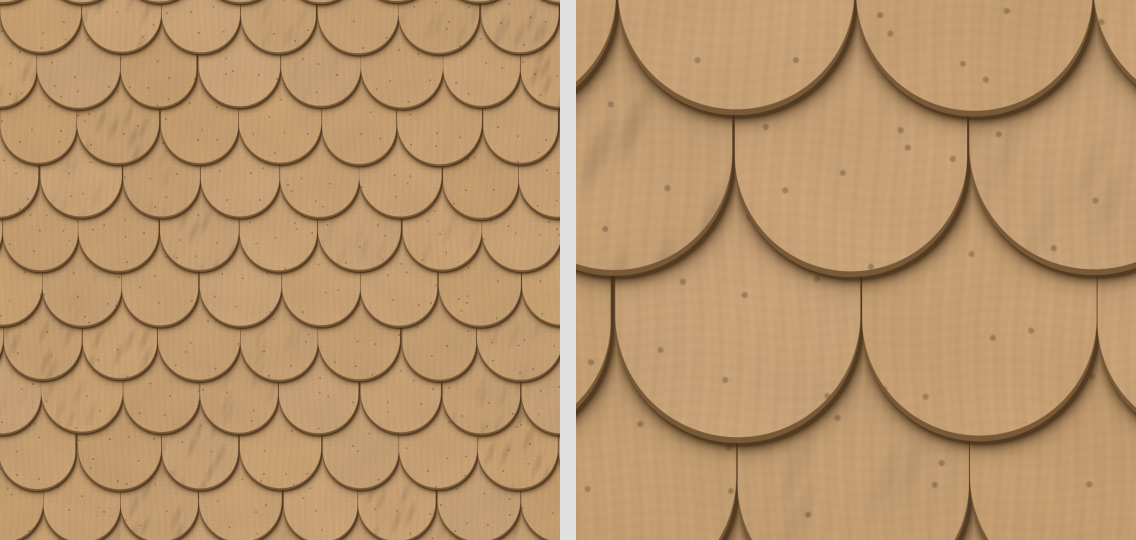
Left, the full canvas; right, a detail of the centre.
Write a WebGL 1 fragment shader that draws this texture.

```glsl
precision highp float;
uniform vec2 u_resolution;

// Layout, in units of one shingle width
const vec2 REPEATS = vec2(7.0, 10.0);
const float ROW_HEIGHT = 0.676;
const float JOINT_JITTER = 0.09;
const float ROW_JITTER = 0.05;
const float DROP_JITTER = 0.025;
const float GAP_MIN = 0.002;
const float GAP_EXTRA = 0.017;

// Relief
const float RIM_DEPTH = 0.024;
const vec2 SHADOW_OFFSET = vec2(0.012, -0.036);
const float SHADOW_SOFTNESS = 0.026;
const float SHADOW_STRENGTH = 0.87;

// Wear
const float TONE_VARIATION = 0.035;
const float GRAIN_AMOUNT = 0.011;
const float SMUDGE_AMOUNT = 0.09;
const float SPECK_AMOUNT = 0.22;

const vec3 FACE_COLOR = vec3(0.77, 0.625, 0.462);
const vec3 WARM_FACE_COLOR = vec3(0.765, 0.615, 0.435);
const vec3 RIM_COLOR = vec3(0.47, 0.35, 0.22);
const vec3 SHADOW_COLOR = vec3(0.26, 0.175, 0.085);

float hash(vec2 p) {
  return fract(sin(dot(p, vec2(127.1, 311.7))) * 4375.85);
}

float cellHash(vec2 cell, float salt) {
  return hash(mod(cell, REPEATS) + salt);
}

// Distance to the nearest scattered point
float cellular(vec2 p) {
  vec2 base = floor(p);
  float nearest = 2.0;
  for (int y = -1; y <= 1; y++) {
    for (int x = -1; x <= 1; x++) {
      vec2 cell = base + vec2(float(x), float(y));
      vec2 point = cell + vec2(hash(cell), hash(cell + 41.3));
      nearest = min(nearest, distance(p, point));
    }
  }
  return nearest;
}

// Straight sides ending in a semicircle below the centre
float tongue(vec2 q, float radius) {
  return length(vec2(q.x, min(q.y, 0.0))) - radius;
}

float jointX(vec2 cell) {
  return cell.x + (cellHash(cell, 3.7) - 0.5) * JOINT_JITTER;
}

float jointGap(vec2 cell) {
  return GAP_MIN + GAP_EXTRA * pow(cellHash(cell, 9.2), 3.0);
}

// Distances to face, rim and shadow of one row, then the nearest shingle's seed
vec4 shingleRow(vec2 p, float row) {
  float stagger = 0.5 * (1.0 - mod(row, 2.0));
  float column = floor(p.x - stagger);
  float rowBottom = row * ROW_HEIGHT
    + (cellHash(vec2(0.0, row), 17.1) - 0.6) * ROW_JITTER;
  vec4 result = vec4(9.0);
  for (int i = -1; i <= 1; i++) {
    vec2 cell = vec2(column + float(i), row);
    vec2 next = cell + vec2(1.0, 0.0);
    float left = jointX(cell) + jointGap(cell) + stagger;
    float right = jointX(next) - jointGap(next) + stagger;
    float radius = 0.5 * (right - left);
    float drop = (cellHash(cell, 23.4) - 0.5) * DROP_JITTER;
    vec2 q = p - vec2(left + radius, rowBottom + drop + radius);
    float face = tongue(q, radius);
    if (face < result.x) result.w = cellHash(cell, 31.8);
    result.x = min(result.x, face);
    result.y = min(result.y, tongue(q + vec2(0.0, RIM_DEPTH), radius));
    result.z = min(result.z, tongue(q - SHADOW_OFFSET, radius));
  }
  return result;
}

// Painted wood: tone, fine weave, smudges and specks
vec3 faceColor(vec2 p, float seed) {
  vec2 q = p + seed * vec2(13.0, 29.0);
  float grain = sin(q.x * 74.0 + 2.0 * sin(q.y * 3.1))
    + 0.8 * sin(q.x * 163.0 + 3.0 * sin(q.y * 5.3 + q.x * 2.0))
    + 0.6 * sin(q.y * 121.0 + 2.5 * sin(q.x * 7.7));
  float mottle = sin(q.x * 5.1 + 1.7 * sin(q.y * 4.3)) * sin(q.y * 6.7 + sin(q.x * 3.9));
  float streak = cellular(vec2(q.x * 5.0 - q.y * 1.8, q.y * 1.6));
  float smudge = smoothstep(0.35, 0.05, streak) * smoothstep(0.6, 0.95, fract(seed * 7.3));
  float speck = smoothstep(0.055, 0.02, cellular(q * 3.0));
  float light = 1.0 + (seed - 0.5) * TONE_VARIATION + 0.012 * mottle + GRAIN_AMOUNT * grain;
  light -= SMUDGE_AMOUNT * smudge + SPECK_AMOUNT * speck;
  return mix(FACE_COLOR, WARM_FACE_COLOR, fract(seed * 5.7)) * light;
}

void main() {
  vec2 p = gl_FragCoord.xy / u_resolution * REPEATS * vec2(1.0, ROW_HEIGHT);
  float blur = 0.75 * REPEATS.x / u_resolution.x;
  float baseRow = floor(p.y / ROW_HEIGHT);
  vec3 color = SHADOW_COLOR;

  // Upper rows overlap and shade the lower ones
  for (int i = -2; i <= 1; i++) {
    vec4 shingle = shingleRow(p, baseRow + float(i));
    float shade = SHADOW_STRENGTH * exp(-max(shingle.z, 0.0) / SHADOW_SOFTNESS);
    color = mix(color, SHADOW_COLOR, shade);
    color = mix(RIM_COLOR, color, smoothstep(-blur, blur, shingle.y));
    color = mix(faceColor(p, shingle.w), color, smoothstep(-blur, blur, shingle.x));
  }
  gl_FragColor = vec4(color, 1.0);
}
```
